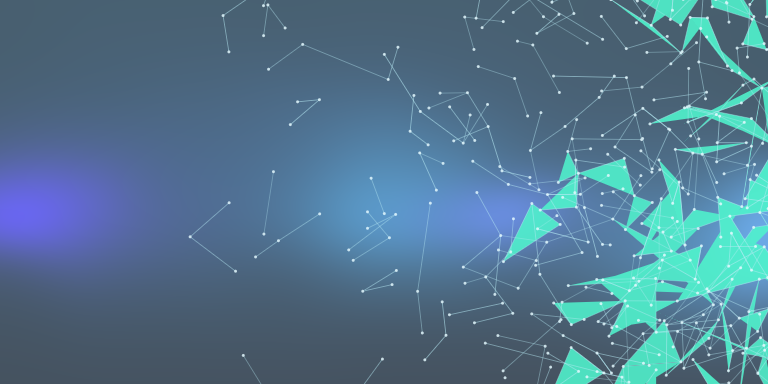
Give the GLSL for this background, as a Shadertoy shader.

```glsl
// A web of linked nodes and mint shards, dense at the right and sparse at the left,
// over a slate backdrop with soft violet and blue glows. Several rotated jittered
// grids give the nodes; a density field decides which links and shards appear.

const vec3 FLOOR_COLOR = vec3(0.27, 0.32, 0.37);
const vec3 SKY_COLOR = vec3(0.28, 0.37, 0.43);
const vec3 HAZE_COLOR = vec3(0.31, 0.45, 0.59);
const vec3 DUSK_COLOR = vec3(0.37, 0.42, 0.73);
const vec3 VIOLET_COLOR = vec3(0.42, 0.40, 0.98);
const vec3 CYAN_COLOR = vec3(0.36, 0.63, 0.82);
const vec3 PERIWINKLE_COLOR = vec3(0.43, 0.57, 0.93);
const vec3 AZURE_COLOR = vec3(0.38, 0.63, 0.84);
const vec3 BRIGHT_COLOR = vec3(0.46, 0.72, 1.0);
const vec3 SHARD_COLOR = vec3(0.31, 0.95, 0.80);
const vec3 LINK_COLOR = vec3(0.72, 0.92, 0.96);
const vec3 NODE_COLOR = vec3(0.90, 0.98, 1.0);

const int LAYERS = 5;
const float CELL_MIN = 0.07;
const float CELL_STEP = 0.015;
const float LINK_HALF_WIDTH = 0.0011;
const float NODE_RADIUS = 0.0038;
const float SHARD_CHANCE = 0.5;

float hash(vec2 p) {
    return fract(sin(dot(p, vec2(127.1, 311.7))) * 43758.5453);
}

vec2 hash2(vec2 p) {
    return vec2(hash(p), hash(p + 37.3));
}

float noise(vec2 p) {
    vec2 i = floor(p), f = fract(p);
    f = f * f * (3.0 - 2.0 * f);
    return mix(mix(hash(i), hash(i + vec2(1, 0)), f.x),
               mix(hash(i + vec2(0, 1)), hash(i + vec2(1, 1)), f.x), f.y);
}

float glow(vec2 p, vec2 center, vec2 radius) {
    vec2 d = (p - center) / radius;
    return exp(-dot(d, d));
}

vec3 backdrop(vec2 p) {
    vec2 q = p + 0.06 * (vec2(noise(p * 4.0), noise(p * 4.0 + 19.0)) - 0.5);
    vec3 c = mix(FLOOR_COLOR, SKY_COLOR, p.y);
    c = mix(c, HAZE_COLOR, 0.75 * glow(q, vec2(0.75, 0.54), vec2(0.9, 0.33)));
    c = mix(c, DUSK_COLOR, 0.85 * glow(q, vec2(0.12, 0.47), vec2(0.36, 0.17)));
    c = mix(c, VIOLET_COLOR, 0.85 * glow(q, vec2(0.03, 0.45), vec2(0.2, 0.11)));
    c = mix(c, AZURE_COLOR, 0.8 * glow(q, vec2(1.95, 0.38), vec2(0.45, 0.21)));
    c = mix(c, CYAN_COLOR, 0.85 * glow(q, vec2(1.03, 0.46), vec2(0.27, 0.19)));
    c = mix(c, PERIWINKLE_COLOR, 0.8 * glow(q, vec2(1.32, 0.43), vec2(0.2, 0.09)));
    return mix(c, BRIGHT_COLOR, 0.6 * glow(q, vec2(1.98, 0.36), vec2(0.12, 0.15)));
}

// Crowding of the web: a curved left border with a gap near the upper right
float crowding(vec2 p) {
    float border = 1.28 + 0.17 * smoothstep(0.5, 1.0, p.y)
                 + 0.32 * exp(-pow(abs(p.y - 0.74) / 0.17, 2.0));
    float gap = glow(p, vec2(1.77, 0.82), vec2(0.1));
    return smoothstep(border - 0.15, border + 0.45, p.x) * (1.0 - 0.7 * gap);
}

float segmentDistance(vec2 p, vec2 a, vec2 b) {
    vec2 pa = p - a, ba = b - a;
    return length(pa - ba * clamp(dot(pa, ba) / max(dot(ba, ba), 1e-7), 0.0, 1.0));
}

float cross2(vec2 a, vec2 b) { return a.x * b.y - a.y * b.x; }

// Signed distance to an edge line, positive on its left
float edgeSide(vec2 p, vec2 a, vec2 b) {
    return cross2(b - a, p - a) / max(length(b - a), 1e-4);
}

float coverage(float inside, float pixel) {
    return clamp(inside / pixel + 0.5, 0.0, 1.0);
}

vec2 nodeAt(vec2 cell, float seed, float size, mat2 turn) {
    return (cell + 0.08 + 0.84 * hash2(cell + seed)) * size * turn;
}

void mainImage(out vec4 fragColor, in vec2 fragCoord) {
    vec2 p = fragCoord / iResolution.xy * vec2(2.0, 1.0);
    float pixel = 1.0 / iResolution.y;
    float shard = 0.0, clearLink = 1.0, dots = 0.0;

    for (int layer = 0; layer < LAYERS; layer++) {
        float k = float(layer), seed = 11.7 * k + 3.1;
        float size = CELL_MIN + CELL_STEP * k, angle = 0.6 * k + 0.3;
        mat2 turn = mat2(cos(angle), sin(angle), -sin(angle), cos(angle));
        vec2 home = floor(turn * p / size);

        for (int j = 0; j < 9; j++) {
            vec2 cell = home + vec2(j % 3 - 1, j / 3 - 1);
            vec2 a = nodeAt(cell, seed, size, turn);
            float crowd = crowding(a);
            float chance = 0.03 * smoothstep(0.2, 0.6, a.x)
                         + 0.08 * smoothstep(0.9, 1.3, a.x) + 0.55 * crowd;
            if (hash(cell + seed + 71.0) > chance) continue;

            // Two random neighbours; the cell itself leaves a lone dot
            vec2 b = nodeAt(cell + floor(3.0 * hash2(cell + seed + 5.3)) - 1.0, seed, size, turn);
            vec2 c = nodeAt(cell + floor(3.0 * hash2(cell + seed + 9.1)) - 1.0, seed, size, turn);
            float d = min(segmentDistance(p, a, b), segmentDistance(p, a, c));
            float strength = mix(0.3, 0.6, hash(cell + seed + 23.0));
            clearLink *= 1.0 - strength * coverage(LINK_HALF_WIDTH - d, pixel);
            float nearest = min(length(p - a), min(length(p - b), length(p - c)));
            dots = max(dots, coverage(NODE_RADIUS - nearest, pixel));

            float area = cross2(b - a, c - a);
            if (abs(area) > 1e-4 && hash(cell + seed + 47.0) < 0.08 + SHARD_CHANCE * crowd) {
                float s = sign(area);
                float inside = min(s * edgeSide(p, a, b),
                                   min(s * edgeSide(p, b, c), s * edgeSide(p, c, a)));
                shard = max(shard, coverage(inside, pixel) * mix(0.8, 1.0, strength));
            }
        }
    }

    vec3 color = mix(backdrop(p), SHARD_COLOR, shard);
    color = mix(color, LINK_COLOR, 1.0 - clearLink);
    fragColor = vec4(mix(color, NODE_COLOR, 0.8 * dots), 1.0);
}
```
